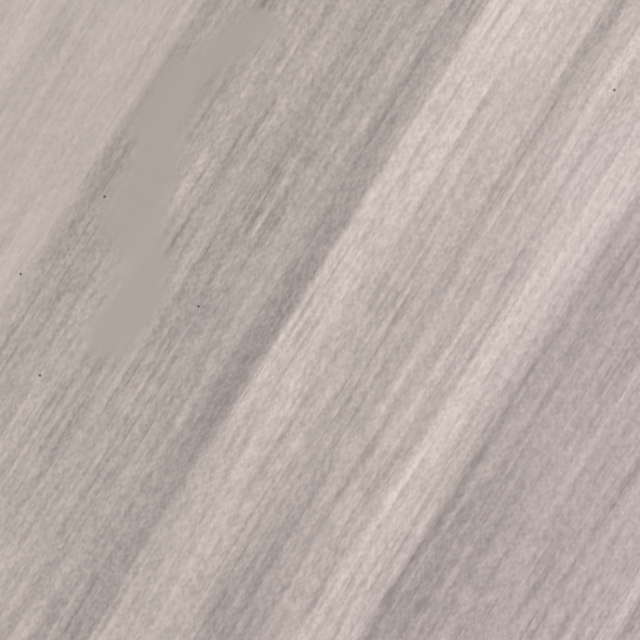
Give the GLSL for this texture, as a three.js fragment shader.

```glsl
// Pale weathered wood planks with diagonal grain, soft smudges and dark specks
#define GRAIN_DIR vec2(0.53, 0.848)
#define WARM_TINT vec3(1.0, 0.942, 0.898)
#define MAUVE_TINT vec3(1.0, 0.931, 0.912)
#define SMUDGE_COLOR vec3(0.680, 0.643, 0.612)
#define STREAK_AMOUNT 0.110
#define FIBRE_AMOUNT 0.120
#define PORE_AMOUNT 0.060
#define SPECKLE_AMOUNT 0.120
#define SPECK_CELLS 11.0
#define SPECK_CHANCE 0.04

varying vec2 vUv;

float hash(vec2 p) {
  return fract(sin(dot(p, vec2(127.1, 311.7))) * 43758.5453);
}

float noise(vec2 p) {
  vec2 i = floor(p);
  vec2 f = fract(p);
  f = f * f * (3.0 - 2.0 * f);
  return mix(mix(hash(i), hash(i + vec2(1.0, 0.0)), f.x),
             mix(hash(i + vec2(0.0, 1.0)), hash(i + vec2(1.0, 1.0)), f.x), f.y);
}

float fbm(vec2 p) {
  float sum = 0.0;
  float amp = 0.5;
  for (int i = 0; i < 3; i++) {
    sum += amp * noise(p);
    p = p * 2.03 + 17.3;
    amp *= 0.5;
  }
  return sum / 0.875;
}

float ridge(float x, float width) {
  return exp(-x * x / (width * width));
}

float segmentDistance(vec2 p, vec2 a, vec2 b) {
  vec2 ab = b - a;
  return length(p - a - ab * clamp(dot(p - a, ab) / dot(ab, ab), 0.0, 1.0));
}

// Brightness of the planks across the grain, with crisp seams and slow fades
float plankTone(float across, float along) {
  float tone = 0.745;
  tone -= 0.080 * smoothstep(-0.280, -0.255, across);
  tone += 0.035 * smoothstep(-0.25, -0.12, across);
  tone -= 0.035 * smoothstep(0.02, 0.11, across);
  tone += 0.105 * smoothstep(0.112, 0.126, across);
  tone -= 0.040 * smoothstep(0.19, 0.285, across);
  tone += 0.045 * smoothstep(0.31, 0.42, across);
  tone -= 0.120 * smoothstep(0.468, 0.488, across);
  tone += 0.075 * smoothstep(0.50, 0.66, across);
  float fade = 0.3 + noise(vec2(across * 30.0, along * 3.5));
  tone -= 0.080 * fade * ridge(across - 0.295, 0.015);
  tone -= 0.050 * fade * ridge(across - 0.335, 0.010);
  tone -= 0.040 * fade * ridge(across - 0.605, 0.012);
  return tone + 0.06 * (along - 0.7) * smoothstep(0.08, 0.14, across);
}

// Rare round dark marks, one candidate per cell
float specks(vec2 p) {
  vec2 cell = floor(p * SPECK_CELLS);
  vec2 center = 0.2 + 0.6 * vec2(hash(cell + 3.1), hash(cell + 8.7));
  float d = length(fract(p * SPECK_CELLS) - center) / SPECK_CELLS;
  float present = step(hash(cell + 21.4), SPECK_CHANCE);
  return present * (1.0 - smoothstep(0.0005, 0.0035, d));
}

void main() {
  // Plank coordinates, gently bent
  float along = dot(vUv, GRAIN_DIR);
  float across = dot(vUv, vec2(GRAIN_DIR.y, -GRAIN_DIR.x));
  across += 0.010 * (noise(vec2(across * 3.0, along * 2.5) + 5.0) - 0.5);

  // Soft smudge that hides the grain
  vec2 wobble = vec2(fbm(vUv * 9.0), fbm(vUv * 9.0 + 31.0)) - 0.5;
  vec2 q = vUv + 0.09 * wobble;
  vec2 bend = vec2(0.24, 0.80);
  float d = min(segmentDistance(q, vec2(0.39, 0.95), bend),
                segmentDistance(q, bend, vec2(0.185, 0.48)));
  float smudge = 1.0 - smoothstep(0.01, 0.06, d);
  float oldPlank = 1.0 - smoothstep(-0.29, -0.24, across);
  float clearGrain = (1.0 - 0.85 * smudge) * (1.0 - 0.5 * oldPlank);

  // Grain: long streaks, fine fibres, broken pores and surface speckle
  float streak = fbm(vec2(across * 34.0, along * 1.3)) - 0.5;
  float fibre = 0.5 * noise(vec2(across * 120.0, along * 4.0) + 40.0)
              + 0.5 * noise(vec2(across * 230.0, along * 9.0) + 90.0) - 0.5;
  float pore = smoothstep(0.62, 0.95, noise(vec2(across * 210.0, along * 13.0)));
  pore *= smoothstep(0.35, 0.7, noise(vec2(across * 16.0, along * 3.0) + 9.0));
  float speckle = 0.6 * noise(vec2(across * 300.0, along * 190.0))
                + 0.4 * noise(vec2(across * 170.0, along * 80.0) + 60.0) - 0.5;
  float mottle = noise(vec2(across * 90.0, along * 38.0) + 70.0) - 0.5;
  float mottleMask = smoothstep(0.5, 0.8, noise(vUv * 4.0 + 13.0));

  float grain = STREAK_AMOUNT * streak + FIBRE_AMOUNT * fibre - PORE_AMOUNT * pore;
  grain += SPECKLE_AMOUNT * speckle + 0.035 * mottle * mottleMask;
  float tone = plankTone(across, along) + grain * clearGrain + 0.012;
  tone += 0.03 * (fbm(vUv * 3.5 + 2.0) - 0.5);

  // Warm upper left, mauve lower right, with faint drifting patches
  float warmth = 0.5 - 0.8 * across + 0.5 * (fbm(vUv * 4.0 + 50.0) - 0.5);
  vec3 color = tone * mix(MAUVE_TINT, WARM_TINT, clamp(warmth, 0.0, 1.0));
  color = mix(color, SMUDGE_COLOR + 0.02 * streak, smudge * 0.65);
  color *= 1.0 - 0.4 * specks(vUv);
  gl_FragColor = vec4(color, 1.0);
}
```
